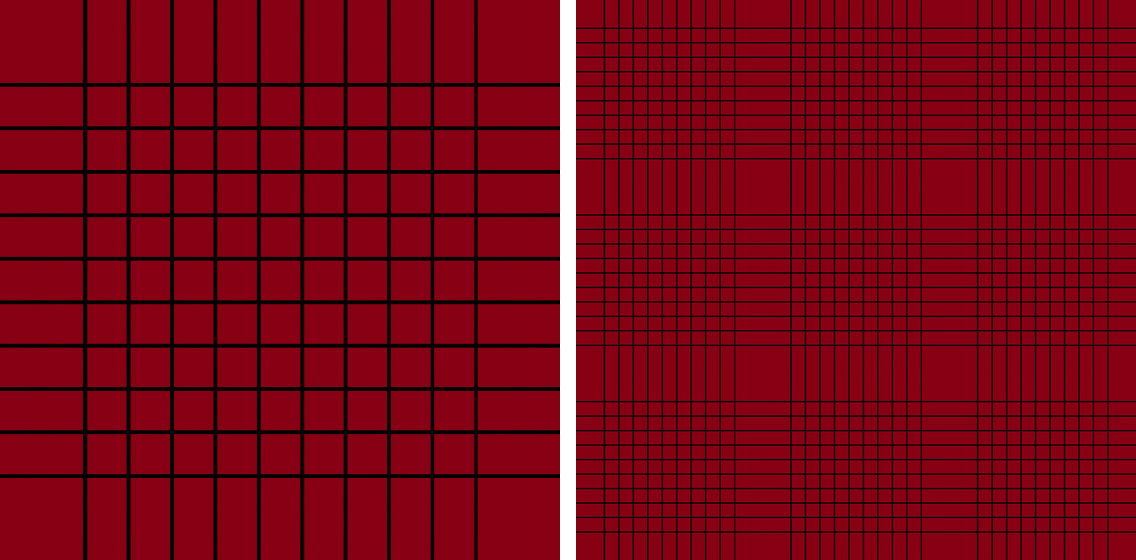
Left, the tile; right, the same tile 3 across and 3 down.
Give the GLSL for this pattern, as a WebGL 2 fragment shader.

```glsl
#version 300 es
precision highp float;
// A crimson field ruled by ten black lines each way, leaving a wide margin.
// Each point finds its nearest line on both axes and measures the distance;
// a slight offset and a wrapping gradient noise make the ruling a bit uneven.

uniform vec2 u_resolution;
out vec4 fragColor;

const vec3 CRIMSON = vec3(0.535, 0.0, 0.08);
const vec3 BLACK = vec3(0.006, 0.0, 0.0);
const float LINE_COUNT = 10.0;
const vec2 GRID_CENTRE = vec2(0.5009, 0.4992);
const float PITCH = 0.07754;
const float LINE_WIDTH = 0.0068;
const float SIDE_TAPER = 0.0010;     // left upright thicker, right one thinner
const vec2 OFFSET = vec2(0.0003, 0.0009);  // spread of line positions
const float WOBBLE = 0.0003;         // unevenness of the line edges
const float WOBBLE_PERIOD = 24.0;    // whole number of noise cells per tile
const float EDGE_SOFTNESS = 0.7;     // half the edge ramp, in output pixels

float hash(vec2 p) {
    vec3 q = fract(vec3(p.xyx) * 0.1031);
    q += dot(q, q.yzx + 33.33);
    return fract((q.x + q.y) * q.z);
}

// One-dimensional gradient noise that repeats after WOBBLE_PERIOD cells
float wrappedNoise(float x, float seed) {
    float cell = floor(x);
    float f = x - cell;
    float g0 = hash(vec2(mod(cell, WOBBLE_PERIOD), seed)) * 2.0 - 1.0;
    float g1 = hash(vec2(mod(cell + 1.0, WOBBLE_PERIOD), seed)) * 2.0 - 1.0;
    float fade = f * f * f * (f * (f * 6.0 - 15.0) + 10.0);
    return mix(g0 * f, g1 * (f - 1.0), fade) * 2.0;
}

// Ink coverage of the nearest line; "across" crosses it, "along" follows it
float lineCoverage(float across, float along, float centre, float offset,
                   float taper, float seed, float softness) {
    float middle = 0.5 * (LINE_COUNT - 1.0);
    float index = clamp(round((across - centre) / PITCH + middle),
                        0.0, LINE_COUNT - 1.0);
    float side = (index - middle) / middle;
    float id = index + seed;
    float position = centre + (index - middle) * PITCH
                   + (hash(vec2(id, 3.0)) - 0.5) * offset;
    float width = LINE_WIDTH - taper * side * side * side
                + WOBBLE * wrappedNoise(along * WOBBLE_PERIOD, id);
    float edge = abs(across - position) - 0.5 * width;
    return 1.0 - smoothstep(-softness, softness, edge);
}

void main() {
    vec2 uv = gl_FragCoord.xy / u_resolution;
    vec2 softness = EDGE_SOFTNESS / u_resolution;

    float uprights = lineCoverage(uv.x, uv.y, GRID_CENTRE.x, OFFSET.x,
                                  SIDE_TAPER, 11.0, softness.x);
    float levels = lineCoverage(uv.y, uv.x, GRID_CENTRE.y, OFFSET.y,
                                0.0, 47.0, softness.y);

    fragColor = vec4(mix(CRIMSON, BLACK, max(uprights, levels)), 1.0);
}
```
